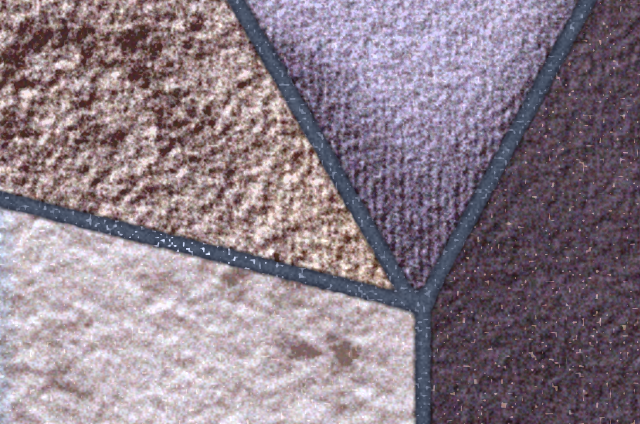
A Shadertoy shader for this texture:

```glsl
// Four shimmering pressed powders parted by slate-blue dividers.
#define HALF_WIDTH 0.0180
#define FILLET 0.014
#define ROW_PITCH 0.0215
#define GRAIN_SCALE 180.0
#define CLUMP_SCALE 44.0
#define RIPPLE_SCALE 30.0
#define SHIMMER 0.42
#define DUST 0.55

float hash(vec2 p) {
    vec3 q = fract(p.xyx * 0.1031);
    q += dot(q, q.yzx + 33.33);
    return fract((q.x + q.y) * q.z);
}

float noise(vec2 p) {
    vec2 i = floor(p), f = fract(p);
    f = f * f * (3.0 - 2.0 * f);
    return mix(mix(hash(i), hash(i + vec2(1, 0)), f.x),
               mix(hash(i + vec2(0, 1)), hash(i + vec2(1, 1)), f.x), f.y);
}

float fbm(vec2 p) {
    float sum = 0.0, amp = 0.53;
    for (int i = 0; i < 4; i++) {
        sum += amp * noise(p);
        p = mat2(1.6, 1.2, -1.2, 1.6) * p + 17.3;
        amp *= 0.5;
    }
    return sum;
}

// Slope of a bumpy surface facing a light at the upper left
float relief(vec2 p) {
    return fbm(p) - fbm(p + vec2(-0.4, 0.45));
}

float segment(vec2 p, vec2 a, vec2 b) {
    vec2 d = b - a;
    return length(p - a - d * clamp(dot(p - a, d) / dot(d, d), 0.0, 1.0));
}

// Signed distance to an endless line, positive on its left
float side(vec2 p, vec2 a, vec2 b) {
    vec2 d = normalize(b - a);
    return d.x * (p.y - a.y) - d.y * (p.x - a.x);
}

float smin(float a, float b) {
    float h = max(FILLET - abs(a - b), 0.0) / FILLET;
    return min(a, b) - h * h * FILLET * 0.25;
}

// Soft bump centred on c with radii r
float blob(vec2 p, vec2 c, vec2 r) {
    vec2 d = (p - c) / r;
    return exp(-dot(d, d));
}

float rows(vec2 p) {
    float wobble = 1.3 * noise(p * vec2(20, 45));
    return 0.5 + 0.5 * sin(6.2832 * p.x / ROW_PITCH + wobble);
}

vec3 bronze(vec2 p, float grain) {
    float t = 0.69 + 2.0 * relief(p * CLUMP_SCALE) + SHIMMER * 1.25 * grain;
    float hollow = smoothstep(0.44, 0.66, fbm(p * vec2(15, 12) + 4.0));
    float worn = blob(p, vec2(0.22, 0.87), vec2(0.32, 0.24));
    t -= worn * (0.17 + 0.48 * hollow) + 0.14 * hollow;
    t -= 0.18 * blob(p, vec2(0.27, 0.58), vec2(0.22, 0.07));
    t -= 0.24 * (rows(p) - 0.4) * smoothstep(0.42, 0.75, p.x);
    vec3 c = mix(vec3(0.36, 0.25, 0.25), vec3(0.84, 0.77, 0.77), clamp(t, -0.15, 1.25));
    return c + vec3(0.03, 0.01, -0.03) * smoothstep(0.5, 0.95, p.x);
}

vec3 lavender(vec2 p, float grain, float fromLeft, float fromRight) {
    float glow = smoothstep(0.0, 0.22, fromLeft + 0.13 * smoothstep(0.82, 1.0, p.y))
               * smoothstep(-0.02, 0.15, fromRight) * smoothstep(0.42, 0.86, p.y);
    glow += 0.12 * (fbm(p * 12.0) - 0.5);
    float t = 0.26 + 0.62 * glow + 1.0 * relief(p * 62.0) + SHIMMER * grain;
    t -= (0.30 - 0.22 * glow) * (rows(p) - 0.5);
    return mix(vec3(0.27, 0.21, 0.28), vec3(0.75, 0.71, 0.84), clamp(t, -0.1, 1.2));
}

vec3 plum(vec2 p, float grain) {
    float t = 0.33 + 0.9 * relief(p * 50.0) + SHIMMER * 0.8 * grain;
    t += 0.25 * (fbm(p * 7.0) - 0.5) - 0.09 * (rows(p) - 0.5) * smoothstep(0.25, 0.7, p.y);
    t += 0.12 * blob(p, vec2(1.4, 0.7), vec2(0.18, 0.4));
    return mix(vec3(0.20, 0.145, 0.185), vec3(0.50, 0.43, 0.50), clamp(t, -0.1, 1.4));
}

vec3 pearl(vec2 p, float grain) {
    vec2 q = mat2(0.85, 0.5, -0.6, 1.1) * p;
    float t = 0.77 + 1.15 * relief(q * RIPPLE_SCALE) + SHIMMER * 0.6 * grain;
    float bare = blob(p, vec2(0.77, 0.17), vec2(0.15, 0.10))
               + 0.7 * blob(p, vec2(0.52, 0.31), vec2(0.20, 0.06))
               + 0.6 * blob(p, vec2(0.08, 0.12), vec2(0.14, 0.16));
    t -= bare * (0.08 + 0.75 * smoothstep(0.40, 0.70, fbm(q * 18.0 + 9.0)));
    vec3 c = mix(vec3(0.50, 0.40, 0.40), vec3(0.90, 0.87, 0.91), clamp(t, 0.0, 1.2));
    return mix(c, c * vec3(0.90, 0.97, 1.02), 1.0 - smoothstep(0.0, 0.05, p.x));
}

void mainImage(out vec4 fragColor, in vec2 fragCoord) {
    vec2 p = fragCoord / iResolution.y;
    float aa = 1.2 / iResolution.y;
    vec2 leftTop = vec2(0.545, 1.02), leftEnd = vec2(0.966, 0.295);
    vec2 rightTop = vec2(1.398, 1.02), rightEnd = vec2(1.004, 0.295);
    vec2 westEnd = vec2(-0.02, 0.536), hub = vec2(0.998, 0.278);

    // Divider network
    float d = smin(segment(p, leftTop, leftEnd), segment(p, rightTop, rightEnd));
    d = smin(d, segment(p, westEnd, hub));
    d = smin(d, segment(p, hub, vec2(0.998, -0.05)));
    d = smin(d, segment(p, leftEnd, rightEnd));
    float edge = d - HALF_WIDTH + 0.004 * (noise(p * 75.0) - 0.5);

    // Powder in each pan
    vec3 flecks = vec3(noise(p * GRAIN_SCALE), noise(p * GRAIN_SCALE + 41.7), noise(p * GRAIN_SCALE + 93.1)) - 0.5;
    float grain = flecks.x + 0.5 * flecks.y;
    float fromLeft = side(p, leftEnd, leftTop), fromRight = side(p, rightTop, rightEnd);
    bool isPlum = p.y > hub.y ? fromRight > 0.0 : p.x > hub.x;
    vec3 col;
    if (isPlum) col = plum(p, grain);
    else if (side(p, westEnd, hub) < 0.0) col = pearl(p, grain);
    else if (fromLeft > 0.0) col = bronze(p, grain);
    else col = lavender(p, grain, -fromLeft, -fromRight);
    col += flecks.zyx * vec3(0.11, 0.08, 0.12);
    float spark = smoothstep(0.83, 0.97, noise(p * 125.0 + 61.0));
    col += spark * (isPlum ? vec3(0.34, 0.28, 0.24) : vec3(0.14, 0.13, 0.11));
    col *= 1.0 - 0.38 * (1.0 - smoothstep(0.0, 0.009, edge));

    // Slate divider with bevel and stray dust
    float bevel = smoothstep(0.0, HALF_WIDTH, d);
    vec3 slate = mix(vec3(0.29, 0.33, 0.41), vec3(0.22, 0.24, 0.31), bevel * bevel);
    slate += 0.09 * grain + 0.05 * (fbm(p * 16.0) - 0.5);
    float dusty = 0.5 + blob(p, vec2(0.46, 0.41), vec2(0.22, 0.09));
    slate += DUST * dusty * smoothstep(0.70, 0.95, noise(p * 150.0 + 23.0)) * vec3(0.72, 0.72, 0.78);
    col = mix(slate, col, smoothstep(-aa, aa, edge));
    fragColor = vec4(clamp(col, 0.0, 1.0), 1.0);
}
```
